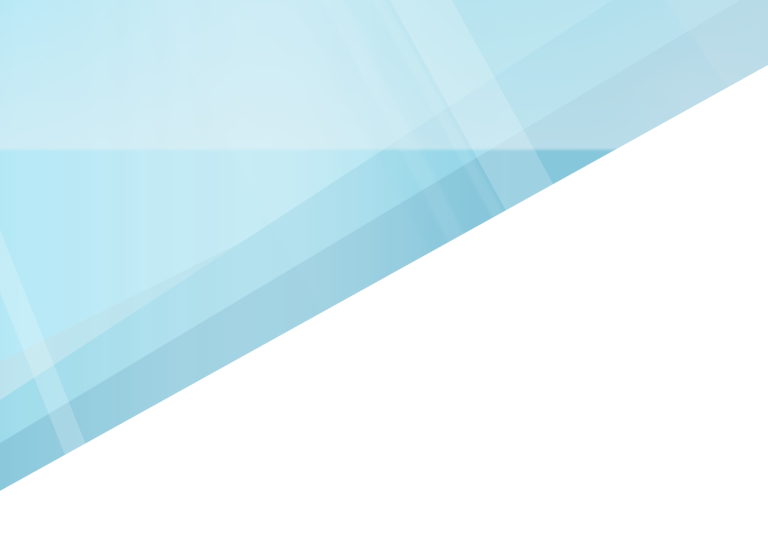
Give the GLSL for this background, as a Shadertoy shader.

```glsl
// Layered pale blue diagonal bands with a bright haze and slanted light beams over white.

// Antialiased coverage: 1 where d > 0
float cover(float d) {
    return smoothstep(-0.8, 0.8, d * iResolution.y);
}

// Coverage above the line with height h at the left side and slope m
float above(vec2 p, float h, float m) {
    return cover((p.y - h - m * p.x) / sqrt(1.0 + 0.5 * m * m));
}

// Slanted beam between two positions on the top side, drifting right on its way down
float beam(vec2 p, float left, float right, float drift, float soft) {
    float x = p.x - drift * (1.0 - p.y);
    float w = soft + 0.8 / iResolution.x;
    return smoothstep(left - w, left + w, x) * (1.0 - smoothstep(right - w, right + w, x));
}

// Horizontal gradient: left, middle and right colours
vec3 sweep(float x, vec3 left, vec3 middle, vec3 right) {
    vec3 c = mix(left, middle, smoothstep(-0.1, 0.32, x));
    return mix(c, right, smoothstep(0.35, 0.66, x));
}

float hash(float n) {
    n = fract(n * 0.1031);
    n *= n + 33.33;
    return fract(n * (n + n));
}

float noise(float x) {
    float i = floor(x);
    return mix(hash(i), hash(i + 1.0), smoothstep(0.0, 1.0, x - i));
}

void mainImage(out vec4 fragColor, in vec2 fragCoord) {
    vec2 p = fragCoord / iResolution.xy;
    vec3 white = vec3(1.0);

    // Diagonal bands, from the darkest lower one to the open upper field
    vec3 lower = sweep(p.x, vec3(0.53, 0.78, 0.86), vec3(0.64, 0.83, 0.89), vec3(0.53, 0.78, 0.86));
    vec3 middle = sweep(p.x, vec3(0.61, 0.86, 0.92), vec3(0.70, 0.88, 0.93), vec3(0.58, 0.84, 0.91));
    vec3 upper = sweep(p.x, vec3(0.70, 0.91, 0.965), vec3(0.77, 0.92, 0.96), vec3(0.63, 0.87, 0.925));
    vec3 wedge = vec3(0.74, 0.895, 0.935);
    upper = mix(wedge, upper, max(above(p, 0.337, 0.698), smoothstep(0.30, 0.33, p.x)));

    vec3 color = mix(lower, middle, above(p, 0.1886, 0.842));
    color = mix(color, upper, above(p, 0.2674, 0.919));

    // Faint upright streaks
    color += 0.008 * (noise(p.x * 38.0) - 0.5);

    // Haze that is thickest just above its lower edge
    float rise = clamp((p.y - 0.725) / 0.275, 0.0, 1.0);
    float haze = mix(0.54, mix(0.08, 0.46, p.x), rise);
    haze *= smoothstep(0.721, 0.731, p.y);
    color = mix(color, vec3(0.89, 0.938, 0.958), haze);

    // Light beams
    color = mix(color, white, 0.19 * beam(p, 0.508, 0.5885, 0.391, 0.0));
    color = mix(color, white, 0.08 * beam(p, 0.484, 0.501, 0.395, 0.003));
    color = mix(color, white, 0.07 * beam(p, 0.420, 0.446, 0.370, 0.004));
    color = mix(color, white, 0.025 * beam(p, 0.195, 0.380, 0.390, 0.004));
    color = mix(color, white, 0.20 * beam(p, -0.152, -0.1195, 0.284, 0.0));
    color = mix(color, vec3(0.87, 0.90, 0.92), 0.14 * beam(p, 0.866, 1.2, 0.51, 0.002));

    // Warm tint near the right end of the lower band
    float glow = exp(-dot((p - vec2(0.90, 0.83)) * 12.0, (p - vec2(0.90, 0.83)) * 12.0));
    color = mix(color, vec3(0.80, 0.87, 0.91), 0.25 * glow);

    // White field below the bands
    color = mix(white, color, above(p, 0.101, 0.780));
    fragColor = vec4(color, 1.0);
}
```
